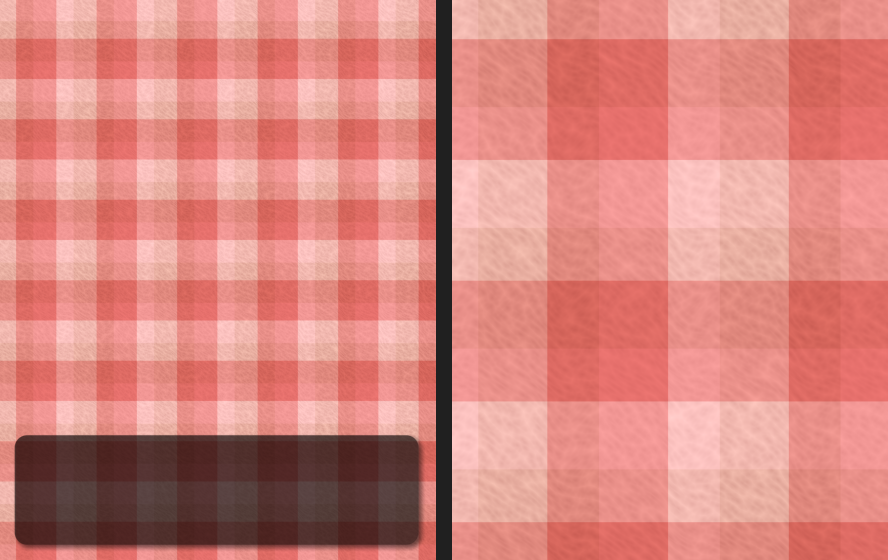
Left: the whole. Right: its middle third, enlarged.
Reproduce this pattern procedurally as a WebGL 2 fragment shader.

```glsl
#version 300 es
precision highp float;

uniform vec2 u_resolution;
out vec4 fragColor;

const float PERIOD = 0.14375;                    // one check repeat, in canvas heights
const vec2 CHECK_CENTRE = vec2(0.0647, 0.8949);
const vec2 WASH_CENTRE = vec2(0.0236, 0.7826);

const vec3 PALE = vec3(0.99, 0.765, 0.755);
const vec3 PINK = vec3(0.955, 0.598, 0.59);
const vec3 RED = vec3(0.91, 0.445, 0.43);
const vec3 WASH_TINT = vec3(0.962, 0.95, 0.918);

const vec2 PANEL_MIN = vec2(0.0263, 0.0273);
const vec2 PANEL_MAX = vec2(0.7474, 0.2227);
const float PANEL_RADIUS = 0.022;
const vec3 PANEL_TINT = vec3(0.355, 0.345, 0.345);

vec2 hash2(vec2 p) {
    vec3 h = fract(p.xyx * vec3(0.1031, 0.103, 0.0973));
    h += dot(h, h.yzx + 33.33);
    return fract((h.xx + h.yz) * h.zy);
}

// Distance to the nearest scattered cell point
float cellular(vec2 p) {
    vec2 cell = floor(p);
    float nearest = 2.0;
    for (int y = -1; y <= 1; y++) {
        for (int x = -1; x <= 1; x++) {
            vec2 neighbour = cell + vec2(x, y);
            nearest = min(nearest, distance(p, neighbour + hash2(neighbour)));
        }
    }
    return nearest;
}

// Paper grain: short diagonal fibres, bent by layered sines
float paperGrain(vec2 p) {
    vec2 bend = 0.003 * sin(p.yx * vec2(71.0, 83.0))
              + 0.0015 * sin(p.yx * vec2(197.0, 173.0) + 1.7);
    vec2 q = p + bend;
    vec2 along = vec2(0.8 * q.x - 0.6 * q.y, 0.6 * q.x + 0.8 * q.y);
    float fibres = cellular(along * vec2(85.0, 230.0));
    float specks = cellular(q * 260.0 + 17.0);
    return 0.7 * (fibres - 0.48) + 0.3 * (specks - 0.48);
}

// Stripes half a period wide on each axis
vec2 stripes(vec2 p, vec2 centre, float period, float aa) {
    vec2 d = abs(fract((p - centre) / period + 0.5) - 0.5) * period;
    return 1.0 - smoothstep(-aa, aa, d - 0.25 * period);
}

float roundedBox(vec2 p, vec2 lo, vec2 hi, float radius) {
    vec2 d = abs(p - 0.5 * (lo + hi)) - 0.5 * (hi - lo) + radius;
    return length(max(d, 0.0)) + min(max(d.x, d.y), 0.0) - radius;
}

vec3 gingham(vec2 p, float aa) {
    vec2 check = stripes(p, CHECK_CENTRE, PERIOD, aa);
    vec2 wash = stripes(p, WASH_CENTRE, PERIOD, aa);
    vec3 color = mix(mix(PALE, PINK, check.x), mix(PINK, RED, check.x), check.y);
    color *= mix(vec3(1.0), WASH_TINT, wash.x);
    color *= mix(vec3(1.0), WASH_TINT, wash.y);
    float strength = 0.10 + 0.03 * (wash.x + wash.y);
    return color * (1.0 + strength * paperGrain(p) * vec3(0.75, 1.2, 1.2));
}

void main() {
    vec2 p = gl_FragCoord.xy / u_resolution.y;
    float aa = 0.75 / u_resolution.y;
    vec3 color = gingham(p, aa);

    // Soft shadow, down and to the right
    float shadow = roundedBox(p - vec2(0.005, -0.005), PANEL_MIN, PANEL_MAX, PANEL_RADIUS);
    color *= 1.0 - 0.5 * (1.0 - smoothstep(-0.007, 0.009, shadow));

    // Translucent dark panel
    float panel = roundedBox(p, PANEL_MIN, PANEL_MAX, PANEL_RADIUS);
    vec3 tinted = gingham(p, aa) * PANEL_TINT;
    color = mix(color, tinted, 1.0 - smoothstep(-aa, aa, panel));

    fragColor = vec4(clamp(color, 0.0, 1.0), 1.0);
}
```
